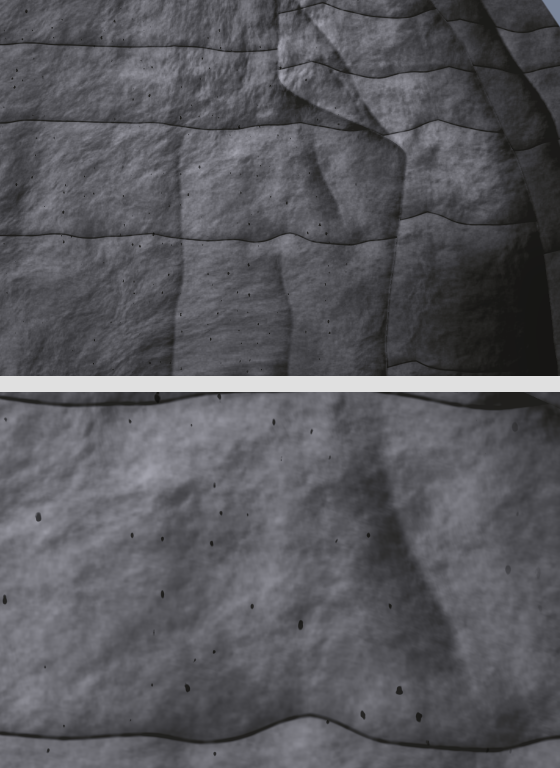
Top: the whole. Bottom: its middle third, enlarged.
Write a Shadertoy shader that draws this texture.

```glsl
// Rumpled grey quilt with stitched seams, lengthwise folds and dark specks.
#define SEAM_WIDTH 0.0020
#define PUFF 0.012
#define PUCKER 0.026
#define DRAPE 0.030
#define CRUMPLE 0.040
#define RELIEF 0.85
#define GRAIN 0.10
#define SPECK_CELL 0.026
#define SPECK_SHARE 0.20

float hash(vec2 p) {
    vec3 q = fract(p.xyx * 0.1031);
    q += dot(q, q.yzx + 33.33);
    return fract((q.x + q.y) * q.z);
}
float noise(vec2 p) {
    vec2 i = floor(p), f = fract(p);
    f = f * f * f * (f * (f * 6.0 - 15.0) + 10.0);
    return mix(mix(hash(i), hash(i + vec2(1, 0)), f.x),
               mix(hash(i + vec2(0, 1)), hash(i + vec2(1, 1)), f.x), f.y);
}
float fbm(vec2 p) {
    float sum = 0.0;
    for (float amp = 0.5; amp > 0.04; amp *= 0.47) {
        sum += amp * noise(p);
        p = mat2(1.6, 1.2, -1.2, 1.6) * p + 17.3;
    }
    return sum;
}
// Edges where the cloth overlaps: 0 = central fold, 1 = right fold.
float foldEdge(int k, float y) {
    float wobble = 0.022 * (noise(vec2(y * 9.0, float(k) * 9.0 + 3.0)) - 0.5);
    if (k == 1) return 1.475 - 0.32 * y * y + wobble;
    return 1.023 + 0.09 * y - 0.36 * smoothstep(0.58, 0.80, y) + wobble;
}
float foldDistance(int k, vec2 p) {
    float slope = (foldEdge(k, p.y + 0.01) - foldEdge(k, p.y - 0.01)) / 0.02;
    return (p.x - foldEdge(k, p.y)) * inversesqrt(1.0 + slope * slope);
}
// Signed distance to the nearest seam of a panel.
float seamDistance(vec2 p, float panel) {
    float best = 9.0, sag = panel < 0.5 ? 0.018 * smoothstep(0.1, 0.6, p.x) : 0.030;
    for (int k = panel < 0.5 ? 1 : 0; k < 5; k++) {
        float i = float(k), y = 0.989 - 0.061 * i - 0.048 * i * i;
        if (panel > 1.5) y -= 0.04;
        else if (panel > 0.5 && k > 0) y += clamp(0.057 * (i - 2.0), -0.05, 0.06);
        y -= sag * abs(sin(p.x * 8.6 + i * 0.25 - 1.1));
        y += 0.016 * (noise(vec2(p.x * 13.0, i * 7.0 + panel * 13.0)) - 0.5);
        if (abs(p.y - y) < abs(best)) best = p.y - y;
    }
    return best;
}
// Cloth relief: padding, puckers at seams, drape and crumples.
float height(vec2 p, float panel) {
    float d = abs(seamDistance(p, panel));
    float h = PUFF * (1.0 - exp(-d / 0.025));
    h += PUCKER * exp(-d * d / 0.0022) * (noise(vec2(p.x * 17.0 + p.y * 4.0, p.y * 11.0)) - 0.5);
    vec2 q = p + 0.08 * (vec2(fbm(p * 4.0), fbm(p * 4.0 + 31.0)) - 0.5);
    q.x += mix(-0.12, 0.4, smoothstep(0.35, 0.95, p.x)) * (q.y - 0.5);
    h += DRAPE * noise(vec2(q.x * 10.0, q.y * 2.2 + panel * 5.0));
    vec2 knot = (p - vec2(0.60, 0.81)) * vec2(4.5, 11.0);
    float tangle = exp(-dot(knot, knot)), ridge = fbm(q * 8.0 + panel * 11.0) - 0.45;
    h += 0.035 * tangle * noise(vec2(q.x * 10.0 + q.y * 8.0, q.y * 22.0));
    float rough = CRUMPLE * (0.5 + 0.5 * tangle + 0.25 * panel * (2.0 - panel));
    h += rough * sqrt(ridge * ridge + 0.001);
    h += rough * fbm(vec2(q.x + 0.6 * q.y, q.y - 0.6 * q.x) * vec2(9.0, 12.0));
    return h + 0.0026 * fbm(q * vec2(55.0, 62.0));
}
// Shadow left of a crease, a fainter lit lip right of it.
float creaseShade(float d, float width) {
    return exp(-abs(d) / width) * mix(-1.0, 0.38, smoothstep(-0.007, 0.007, d));
}
float looseCreases(vec2 p) {
    // x at the base, slope, lowest y, highest y
    vec4 lines[6] = vec4[6](vec4(1.49, -0.70, 0.58, 1.1), vec4(1.85, -0.57, 0.3, 1.2),
        vec4(0.47, 0.03, -0.1, 0.68), vec4(1.012, -0.28, 0.36, 0.69),
        vec4(0.76, 0.0, -0.1, 0.36), vec4(1.3, -0.5, 0.62, 0.88));
    float sum = 0.0;
    for (int k = 0; k < 6; k++) {
        vec4 c = lines[k];
        float x = c.x + c.y * p.y + 0.035 * (noise(vec2(p.y * 7.0, float(k) * 5.0)) - 0.5);
        float span = smoothstep(c.z, c.z + 0.1, p.y) * smoothstep(c.w, c.w - 0.06, p.y);
        span *= (k < 2 ? 0.19 : 0.12) * (0.6 + 0.6 * noise(vec2(p.y * 9.0, float(k))));
        sum += span * creaseShade((p.x - x) * inversesqrt(1.0 + c.y * c.y), 0.028);
    }
    return sum;
}
// Broad light: a soft pool on the left, a rounded roll, a dim right side.
float broadLight(vec2 p, float panel) {
    vec2 c = (p - vec2(0.50, 0.62)) * vec2(1.25, 1.5);
    if (panel < 0.5) return 0.225 + 0.185 * exp(-dot(c, c));
    if (panel > 1.5) return 0.14 + 0.09 * smoothstep(0.3, 0.9, p.y);
    float left = foldEdge(0, p.y), u = (p.x - left) / (foldEdge(1, p.y) - left);
    float roll = (0.22 + 0.18 * smoothstep(0.1, 0.7, p.y)) * (1.0 - 0.4 * smoothstep(0.55, 1.0, u));
    return roll * (1.0 - 0.5 * smoothstep(0.15, 0.6, u) * smoothstep(0.48, 0.25, p.y));
}
float specks(vec2 p) {
    vec2 cell = floor(p / SPECK_CELL), f = fract(p / SPECK_CELL);
    f -= 0.25 + 0.5 * vec2(hash(cell + 3.1), hash(cell + 47.7));
    float size = mix(0.03, 0.13, pow(hash(cell + 91.3), 3.0));
    float d = length(f * vec2(1.4, 0.8)) + 0.12 * (noise(p * 300.0) - 0.5);
    float zone = smoothstep(1.02, 0.85, p.x) * smoothstep(0.3, 0.55, noise(p * 5.0) + 0.2 * p.y);
    return zone * step(hash(cell), SPECK_SHARE) * smoothstep(size + 0.04, size - 0.03, d);
}
vec3 quilt(vec2 p) {
    float dA = foldDistance(0, p), dB = foldDistance(1, p), e = 0.002;
    float panel = dB > 0.0 ? 2.0 : (dA > 0.0 ? 1.0 : 0.0);
    float h = height(p, panel), base = broadLight(p, panel), d = abs(seamDistance(p, panel));
    float lit = dot(vec2(height(p + vec2(e, 0), panel), height(p + vec2(0, e), panel)) - h, vec2(0.8, -0.7)) / e;
    float l = base * (1.0 + RELIEF * lit / (1.0 + 0.7 * abs(lit)));
    l += 0.18 * creaseShade(dA, 0.035) + 0.09 * creaseShade(dB, 0.03) + looseCreases(p);
    // Stitched groove, stains and weave
    l *= 1.0 - (0.3 + 0.4 * noise(vec2(p.x * 110.0, 2.0))) * smoothstep(SEAM_WIDTH * 1.6, 0.0, d);
    l *= (1.0 - 0.2 * exp(-d / 0.008)) * (0.9 + 0.2 * fbm(p * vec2(11.0, 13.0) + 60.0));
    l *= 1.0 + GRAIN * (noise(p * 240.0) + noise(p * vec2(130.0, 150.0)) - 1.0);
    l = max(l, 0.075 + 0.13 * base) * (1.0 - 0.65 * specks(p));
    vec3 tint = mix(vec3(1.02, 1.0, 0.94), vec3(0.99, 0.99, 1.05), smoothstep(0.1, 0.24, l));
    float corner = smoothstep(0.0, 0.006, p.x - 1.438 - 0.67 * (1.0 - p.y));
    return mix(l * tint, vec3(0.48, 0.52, 0.60), corner);
}
void mainImage(out vec4 fragColor, in vec2 fragCoord) {
    fragColor = vec4(0, 0, 0, 1);
    for (int k = 0; k < 4; k++)
        fragColor.rgb += 0.25 * quilt((fragCoord + 0.5 * vec2(k % 2, k / 2) - 0.25) / iResolution.y);
}
```
